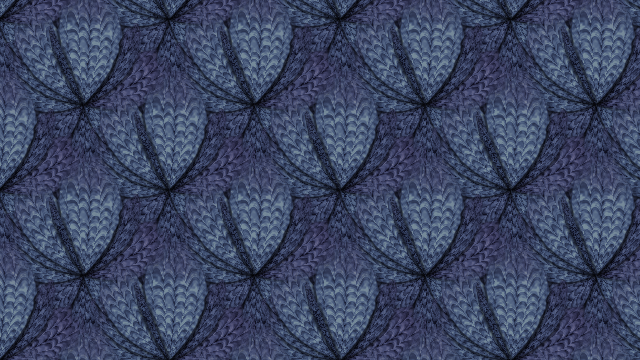
Write a WebGL 2 fragment shader that draws this pattern.

```glsl
#version 300 es
precision highp float;

uniform vec2 u_resolution;
out vec4 fragColor;

const float TAU = 6.2831853;
const float PERIOD = 0.4745;             // repeat size in canvas heights
const vec2 FIRST_HUB = vec2(0.2325, 0.7105);

const vec3 INK = vec3(0.05, 0.06, 0.12);
const vec3 NAVY = vec3(0.13, 0.16, 0.26);
const vec3 SLATE = vec3(0.19, 0.235, 0.35);
const vec3 STEEL = vec3(0.25, 0.315, 0.45);
const vec3 MIST = vec3(0.33, 0.40, 0.52);
const vec3 FROST = vec3(0.46, 0.54, 0.60);
const vec3 PLUM = vec3(1.13, 0.90, 0.99);

// Fronds of one fan, back to front: angle from upright, length, half width, bend
const int FROND_COUNT = 11;
const vec4 FRONDS[FROND_COUNT] = vec4[](
    vec4(3.10, 0.42, 0.085, 0.25), vec4(-2.20, 0.38, 0.12, -0.4),
    vec4(2.15, 0.44, 0.13, -0.5), vec4(1.20, 0.56, 0.14, -0.45),
    vec4(-1.38, 0.50, 0.10, 0.5), vec4(0.76, 0.56, 0.07, -0.6),
    vec4(-1.02, 0.57, 0.08, 0.4), vec4(-0.66, 0.66, 0.14, 0.3),
    vec4(0.50, 0.56, 0.05, -0.6), vec4(0.10, 0.66, 0.19, -0.15),
    vec4(-0.46, 0.52, 0.022, 0.2));
// Brightness and plum tint of each frond
const vec2 LOOKS[FROND_COUNT] = vec2[](
    vec2(0.39, 0.2), vec2(0.42, 0.3), vec2(0.53, 0.0), vec2(0.45, 0.65),
    vec2(0.53, 0.0), vec2(0.37, 0.3), vec2(0.52, 0.0), vec2(0.64, 0.0),
    vec2(0.46, 0.2), vec2(0.69, 0.0), vec2(0.20, 0.0));

float hash(vec2 p) {
    vec3 q = fract(p.xyx * vec3(0.1031, 0.1030, 0.0973));
    q += dot(q, q.yzx + 33.33);
    return fract((q.x + q.y) * q.z);
}

float noise(vec2 p) {
    vec2 cell = floor(p), f = fract(p);
    f = f * f * (3.0 - 2.0 * f);
    float low = mix(hash(cell), hash(cell + vec2(1, 0)), f.x);
    float high = mix(hash(cell + vec2(0, 1)), hash(cell + vec2(1, 1)), f.x);
    return mix(low, high, f.y);
}

float grain(vec2 q) {
    return 0.42 * (noise(q * 68.0) - 0.5) + 0.22 * (noise(q * 34.0 + 5.0) - 0.5);
}

vec3 blues(float h) {
    vec3 c = mix(INK, NAVY, smoothstep(-0.02, 0.2, h));
    c = mix(c, SLATE, smoothstep(0.2, 0.44, h));
    c = mix(c, STEEL, smoothstep(0.44, 0.64, h));
    c = mix(c, MIST, smoothstep(0.64, 0.84, h));
    return mix(c, FROST, smoothstep(0.84, 1.08, h));
}

// Rounded scales in staggered columns, x across and y along
float scales(float x, float y) {
    float bow = fract(x) - 0.5;
    float f = fract(y + 0.5 * mod(floor(x), 2.0) + 2.2 * bow * bow);
    float crease = smoothstep(0.0, 0.12, f) * (1.0 - smoothstep(0.35, 1.0, f));
    return 0.46 * (crease - 0.45) + 0.06 * sin(f * 22.0 + bow * 5.0);
}

// Scales, swept edge lines and midrib; u runs along, v across
float plumage(float u, float v, float len, vec2 q) {
    float a = abs(v);
    float rows = len * 19.0;
    float sway = 0.7 * noise(q * 13.0);
    float across = a * 2.6 + 0.35 * sway;
    float climb = pow(u, 0.8) * rows - a * 1.9 + 0.5 * step(0.0, v) + sway;
    float rim = smoothstep(0.6, 0.9, a);
    float bead = cos(TAU * (u * rows * 1.8 + a * 2.0));
    float line = smoothstep(0.55, 0.95, sin(a * 25.0 + u * 4.0));
    float relief = scales(across, climb) * (1.0 - 0.6 * rim);
    relief += rim * (0.10 * bead - 0.28 * line + 0.02);
    return relief - 0.22 * (1.0 - smoothstep(0.0, 0.09, a));
}

vec3 addFrond(vec3 ground, vec2 q, vec4 frond, vec2 look, float px) {
    float s = sin(frond.x), c = cos(frond.x), len = frond.y;
    float along = dot(q, vec2(s, c));
    float u = along / len;
    if (u <= 0.0 || u >= 1.0) return ground;
    float width = frond.z * 2.6 * u * sqrt(1.0 - u) + 0.001;
    float x = dot(q, vec2(c, -s)) - frond.w * along * (along - 0.5 * len);
    float v = x / width;
    float lobes = 0.10 * abs(sin(u * len * 30.0)) + 0.12 * (noise(q * 28.0) - 0.5);
    float edge = (abs(v) - 1.0 + lobes * u) * width;
    if (edge > 0.03) return ground;

    // Narrow dark gap around the frond
    float gap = (1.0 - smoothstep(0.0, 0.025, edge)) * (1.0 - smoothstep(0.55, 0.9, u));
    ground *= 1.0 - 0.6 * gap;

    float tip = smoothstep(0.6, 1.0, u);
    float h = look.x + plumage(u, v, len, q) + grain(q);
    h -= 0.22 * (1.0 - smoothstep(0.0, 0.3, u)) + 0.12 * tip;
    float tint = clamp(look.y + tip * noise(q * 11.0 + 7.0), 0.0, 1.0);
    vec3 color = blues(h) * mix(vec3(1.0), PLUM, tint);
    float torn = smoothstep(0.25, 0.6, noise(q * vec2(50.0, 10.0)));
    float cover = 1.0 - smoothstep(0.68, 0.98, u) * mix(1.0, 0.35, torn);
    return mix(ground, color, cover * (1.0 - smoothstep(-px, px, edge)));
}

// Dim layer of scales seen between the fans
vec3 backdrop(vec2 p) {
    float warp = 0.2 * sin(TAU * (p.x + p.y)) + 0.1 * sin(TAU * (3.0 * p.x - p.y));
    float h = 0.38 + scales(8.0 * p.x + warp, 10.0 * p.y - 4.0 * p.x + warp);
    return blues(h) * mix(vec3(1.0), PLUM, 0.4);
}

void main() {
    vec2 p = (gl_FragCoord.xy / u_resolution.y - FIRST_HUB) / PERIOD;
    float px = 1.0 / (u_resolution.y * PERIOD);
    vec3 color = backdrop(p);

    // Staggered rows of fans, lower rows in front
    float baseRow = floor(p.y * 2.0);
    for (int j = 1; j >= -1; j--) {
        float row = baseRow + float(j);
        float shift = 0.5 * mod(row, 2.0);
        float column = floor(p.x - shift);
        for (int i = 0; i < 2; i++) {
            vec2 q = p - vec2(column + float(i) + shift, row * 0.5);
            for (int k = 0; k < FROND_COUNT; k++)
                color = addFrond(color, q, FRONDS[k], LOOKS[k], px);
        }
    }
    fragColor = vec4(color, 1.0);
}
```
